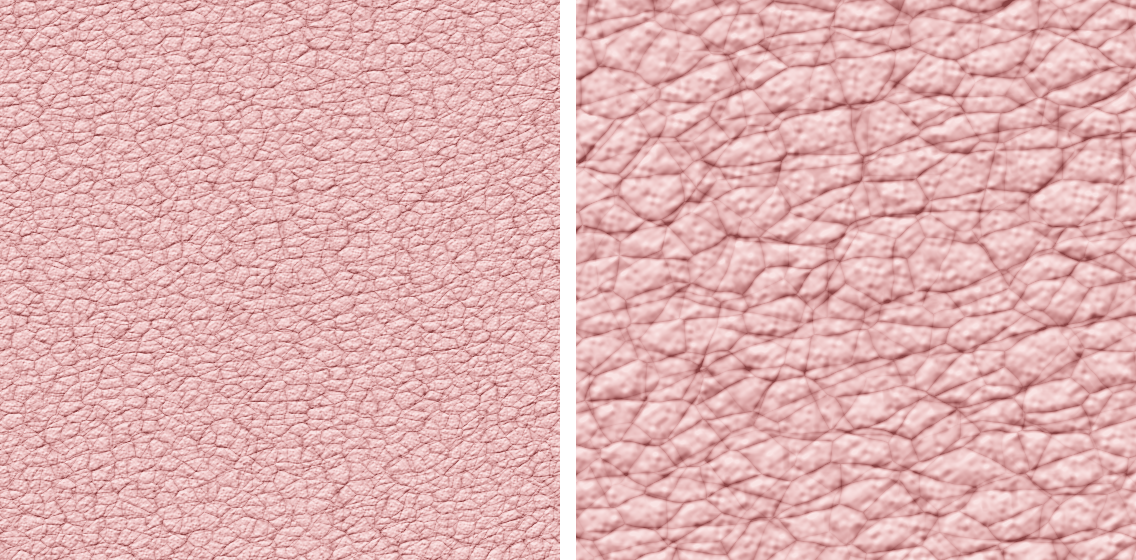
Left: the whole. Right: its middle third, enlarged.
This texture is drawn by a Shadertoy shader. Its source:

```glsl
// Pink grained leather: stretched pebble cells, finer diagonal wrinkles and long
// folds are Voronoi borders on a gently warped plane. Their height is lit from
// the upper left, grooves are darkened, and the shade drives a pink ramp.

#define PEBBLE_SCALE vec2(27.0, 46.0)
#define WRINKLE_SCALE vec2(23.0, 31.0)
#define FOLD_SCALE vec2(10.0, 25.0)
#define TILT 0.16
#define WARP 0.030
#define LIGHT_STEP (0.0009 * normalize(vec2(-0.3, 1.0)))
#define BASE_SHADE 0.215
#define LIT_GAIN 0.32
#define SHADOW_GAIN 0.47
#define GROOVE_GAIN 0.20
#define GRAIN_HEIGHT 1.45

vec2 hash2(vec2 p) {
    return fract(sin(vec2(dot(p, vec2(127.1, 311.7)),
                          dot(p, vec2(269.5, 183.3)))) * 43758.5453);
}

float noise(vec2 p) {
    vec2 i = floor(p), f = fract(p);
    f = f * f * (3.0 - 2.0 * f);
    float low = mix(hash2(i).x, hash2(i + vec2(1, 0)).x, f.x);
    float high = mix(hash2(i + vec2(0, 1)).x, hash2(i + vec2(1, 1)).x, f.x);
    return mix(low, high, f.y);
}

vec2 rotate(vec2 p, float angle) {
    float c = cos(angle), s = sin(angle);
    return vec2(c * p.x + s * p.y, c * p.y - s * p.x);
}

vec2 toCentre(vec2 p, vec2 cell) {
    return cell + 0.1 + 0.8 * hash2(cell) - p;
}

// Distance from p to the closest border of its Voronoi cell
float borderDistance(vec2 p) {
    vec2 home = floor(p), nearest = vec2(8.0);
    for (int k = 0; k < 9; k++) {
        vec2 cell = floor(p) + vec2(k % 3 - 1, k / 3 - 1);
        vec2 r = toCentre(p, cell);
        if (dot(r, r) < dot(nearest, nearest)) {
            nearest = r;
            home = cell;
        }
    }
    float border = 8.0;
    for (int k = 0; k < 25; k++) {
        if (k == 12) continue;
        vec2 r = toCentre(p, home + vec2(k % 5 - 2, k / 5 - 2));
        border = min(border, dot(0.5 * (nearest + r), normalize(r - nearest)));
    }
    return max(border, 0.0);
}

// x: surface height, y: groove darkness
vec2 leather(vec2 p) {
    // Slow bends plus small wobbles keep the creases irregular
    vec2 q = p + WARP * (vec2(noise(p * 4.0), noise(p * 4.0 + 31.0)) - 0.5);
    q += 0.008 * (vec2(noise(p * 26.0 + 7.0), noise(p * 26.0 + 53.0)) - 0.5);
    q += 0.0020 * (vec2(noise(p * 120.0 + 3.0), noise(p * 120.0 + 71.0)) - 0.5);
    vec2 along = rotate(q, TILT);

    float pebble = borderDistance(along * PEBBLE_SCALE);
    float wrinkle = borderDistance(rotate(q, 0.75) * WRINKLE_SCALE + 40.0);
    float fold = borderDistance(along * FOLD_SCALE + 90.0);

    // Creases fade in and out over short stretches
    float pebbleDepth = 0.7 + 0.4 * noise(p * 40.0 + 11.0);
    float wrinkleDepth = 0.3 + 0.5 * noise(p * 34.0 + 67.0);
    float foldDepth = 0.3 + 0.6 * noise(p * 22.0 + 23.0);

    float height = pebbleDepth * (1.0 - exp(-7.5 * pebble))
                 + wrinkleDepth * (1.0 - exp(-11.0 * wrinkle))
                 + foldDepth * (1.0 - exp(-14.0 * fold));
    float grain = 0.5 * noise(p * 160.0) + 0.5 * noise(rotate(p, 0.6) * 290.0);
    height += GRAIN_HEIGHT * grain;

    float groove = pebbleDepth * exp(-pebble / 0.050)
                 + wrinkleDepth * exp(-wrinkle / 0.036)
                 + foldDepth * exp(-fold / 0.030);
    float pits = smoothstep(0.7, 0.95, noise(p * 170.0 + 17.0));
    return vec2(height, groove + 0.5 * pits);
}

// Shade 0 is white; deeper shades lose green and blue faster than red
vec3 pinkRamp(float shade) {
    return 1.0 - vec3(0.75 * pow(shade, 1.6), shade, 0.995 * shade);
}

void mainImage(out vec4 fragColor, in vec2 fragCoord) {
    vec2 p = fragCoord / iResolution.y;

    // Slope towards the light: positive faces away and falls in shadow
    vec2 ahead = leather(p + LIGHT_STEP);
    vec2 behind = leather(p - LIGHT_STEP);
    float slope = ahead.x - behind.x;
    float groove = 0.5 * (ahead.y + behind.y);

    float shade = BASE_SHADE + GROOVE_GAIN * groove;
    shade += slope * (slope > 0.0 ? SHADOW_GAIN : LIT_GAIN);
    shade += 0.02 * (noise(p * 2.5 + 5.0) - 0.5);

    fragColor = vec4(pinkRamp(clamp(shade, 0.11, 0.74)), 1.0);
}
```
